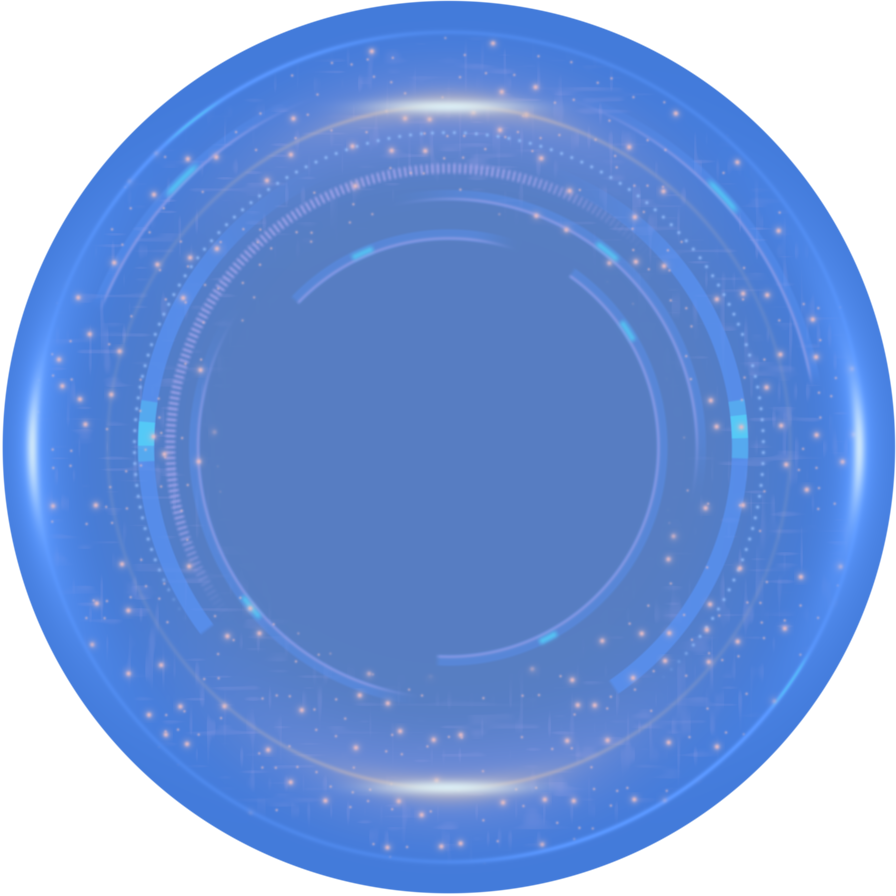
Reproduce this background procedurally as a Shadertoy shader.

```glsl
// A blue disc on white with concentric technical arcs, dotted rings and sparks.
// Polar bands are cut to angular spans, warm and white flares sit on the axes,
// and hashed grid cells scatter the sparks and the faint woven streaks.

const float TAU = 6.2831853;
const vec3 CORE = vec3(0.340, 0.492, 0.760);
const vec3 RIM = vec3(0.260, 0.480, 0.855);
const vec3 AZURE = vec3(0.350, 0.580, 0.970);
const vec3 LILAC = vec3(0.590, 0.620, 0.900);
const vec3 CYAN = vec3(0.330, 0.800, 0.970);
const vec3 GOLD = vec3(0.800, 0.730, 0.720);
const vec3 PALE = vec3(0.860, 0.940, 0.970);
const vec3 SPARK = vec3(0.900, 0.740, 0.780);

float hash(vec2 p) {
    return fract(sin(dot(p, vec2(127.1, 311.7))) * 43758.5453);
}

float noise(vec2 p) {
    vec2 i = floor(p), f = fract(p);
    f = f * f * (3.0 - 2.0 * f);
    return mix(mix(hash(i), hash(i + vec2(1, 0)), f.x),
               mix(hash(i + vec2(0, 1)), hash(i + vec2(1, 1)), f.x), f.y);
}

float bell(float x, float width) {
    return exp(-x * x / (width * width));
}

// Flat band of a given width with soft edges
float band(float x, float width, float soft) {
    return 1.0 - smoothstep(0.5 * width - soft, 0.5 * width + soft, abs(x));
}

// Angular window in degrees with a separate fade at each end
float span(float angle, float from, float to, float fadeIn, float fadeOut) {
    float x = mod(angle - from, 360.0), len = to - from;
    return smoothstep(0.0, fadeIn, x) * (1.0 - smoothstep(len - fadeOut, len, x));
}

// Thin bright line with a wide faint trail, plus a cyan highlight
vec3 arcLine(vec3 col, float r, float angle, float radius, float window, float glint) {
    col = mix(col, AZURE, 0.40 * window * band(r - radius, 0.012, 0.002));
    col = mix(col, LILAC, 0.55 * window * bell(r - radius + 0.004, 0.0022));
    float lit = span(angle, glint - 4.0, glint + 4.0, 2.0, 2.0);
    return mix(col, CYAN, 0.75 * lit * bell(r - radius, 0.004));
}

// Wide translucent band with a blocky cyan highlight
vec3 wideBand(vec3 col, float r, float angle, float radius, float window, float glint) {
    float shape = band(r - radius, 0.018, 0.0015);
    col = mix(col, AZURE, 0.68 * window * shape);
    float lit = span(angle, glint - 6.0, glint + 6.0, 0.6, 0.6);
    float block = 0.45 + 0.5 * span(angle, glint - 2.0, glint + 3.0, 0.5, 0.5);
    return mix(col, CYAN, lit * block * shape);
}

// One jittered round spark in some of the grid cells
float sparks(vec2 p, float cells, float density, float size) {
    vec2 id = floor(p * cells);
    vec2 jitter = 0.2 + 0.6 * vec2(hash(id + 3.1), hash(id + 8.7));
    float d = length(fract(p * cells) - jitter) / cells;
    return step(hash(id + 17.3), density) * bell(d, size);
}

void mainImage(out vec4 fragColor, in vec2 fragCoord) {
    float side = min(iResolution.x, iResolution.y), px = 1.0 / side;
    vec2 p = (fragCoord - 0.5 * iResolution.xy) / side - 0.001;
    float r = length(p), angle = degrees(atan(p.y, p.x));
    float vertical = abs(p.y) / max(r, 0.001);
    float horizontal = abs(p.x) / max(r, 0.001);

    // Disc shading: grey core, saturated rim, lilac poles and blue flanks
    vec3 col = mix(CORE, RIM, smoothstep(0.25, 0.48, r));
    col = mix(col, LILAC, 0.42 * pow(vertical, 4.0) * bell(r - 0.375, 0.055));
    col = mix(col, AZURE, 0.70 * pow(horizontal, 5.0) * bell(r - 0.460, 0.035));

    // Woven streaks, kept to the annulus
    float annulus = smoothstep(0.25, 0.32, r) * (1.0 - smoothstep(0.43, 0.47, r));
    float weave = smoothstep(0.72, 1.0, noise(p * vec2(160.0, 32.0)))
                + smoothstep(0.72, 1.0, noise(p * vec2(32.0, 160.0) + 40.0));
    col = mix(col, LILAC, 0.22 * weave * annulus);

    // Outermost line and upper outer arcs
    float rimLine = 0.30 + 0.40 * span(angle, 90.0, 160.0, 25.0, 30.0)
                  + 0.45 * span(angle, -95.0, -15.0, 25.0, 30.0);
    col = mix(col, AZURE * 1.08, rimLine * bell(r - 0.463, 0.003));
    float rimLit = span(angle, 122.0, 134.0, 5.0, 5.0) + span(angle, -40.0, -29.0, 4.0, 4.0);
    col = mix(col, CYAN, 0.55 * rimLit * bell(r - 0.463, 0.002));
    col = arcLine(col, r, angle, 0.422, span(angle, 110.0, 159.0, 20.0, 4.0), 135.0);
    col = arcLine(col, r, angle, 0.415, span(angle, 9.0, 75.0, 4.0, 30.0), 42.5);

    // Wide side bands
    col = wideBand(col, r, angle, 0.338, span(angle, 110.0, 217.5, 45.0, 1.0), 177.0);
    col = wideBand(col, r, angle, 0.325, span(angle, -56.0, 75.0, 1.0, 45.0), 3.5);

    // Dotted ring and fine tick ring
    float dotArc = (fract(angle / 360.0 * 180.0) - 0.5) * TAU * 0.351 / 180.0;
    float dots = bell(length(vec2(dotArc, r - 0.351)), 0.0022);
    col = mix(col, vec3(0.56, 0.72, 0.97), 0.70 * dots * span(angle, -50.0, 215.0, 15.0, 15.0));
    float tick = 0.5 + 0.5 * cos(radians(angle) * 320.0);
    float tickSpan = span(angle, 40.0, 220.0, 45.0, 30.0);
    col = mix(col, LILAC, tickSpan * (0.22 + 0.55 * tick) * band(r - 0.311, 0.011, 0.003));

    // Inner arcs
    col = arcLine(col, r, angle, 0.281, span(angle, -14.0, 105.0, 25.0, 25.0), 51.0);
    col = arcLine(col, r, angle, 0.284, span(angle, 145.0, 264.0, 35.0, 15.0), 219.0);
    col = arcLine(col, r, angle, 0.237, span(angle, 70.0, 137.0, 15.0, 1.5), 114.0);
    col = arcLine(col, r, angle, 0.238, span(angle, -94.0, 55.5, 2.0, 1.5), 33.0);
    float lowGlint = span(angle, -66.0, -59.0, 2.0, 2.0);
    col = mix(col, CYAN, 0.8 * lowGlint * bell(r - 0.240, 0.004));

    // Sparks, denser toward the bottom
    float density = mix(0.48, 0.30, smoothstep(-0.15, 0.15, p.y));
    float sparkZone = smoothstep(0.25, 0.28, r) * (1.0 - smoothstep(0.45, 0.47, r));
    col = mix(col, SPARK, 0.30 * sparkZone * sparks(p, 26.0, density, 0.006));
    col = mix(col, SPARK, 0.85 * sparkZone * sparks(p, 26.0, density, 0.0028));
    col = mix(col, SPARK, 0.45 * sparkZone * sparks(p + 0.37, 48.0, 0.25, 0.0018));

    // Warm ring with flares at top and bottom
    col = mix(col, GOLD, (0.10 + 0.45 * bell(p.x, 0.20)) * bell(r - 0.381, 0.0028));
    col = mix(col, GOLD, 0.65 * bell(p.x, 0.105) * bell(r - 0.382, 0.016));
    col = mix(col, PALE, 0.92 * bell(p.x, 0.072) * bell(abs(p.y) - 0.380, 0.0075));

    // White flares at left and right
    float flank = p.x < 0.0 ? 0.465 : 0.458;
    col = mix(col, AZURE * 1.1, 0.75 * bell(p.y, 0.13) * bell(r - flank, 0.014));
    col = mix(col, PALE, 0.85 * bell(p.y, 0.065) * bell(r - flank, 0.0065));

    float disc = 1.0 - smoothstep(-px, px, r - 0.498);
    fragColor = vec4(mix(vec3(1.0), col, disc), 1.0);
}
```
